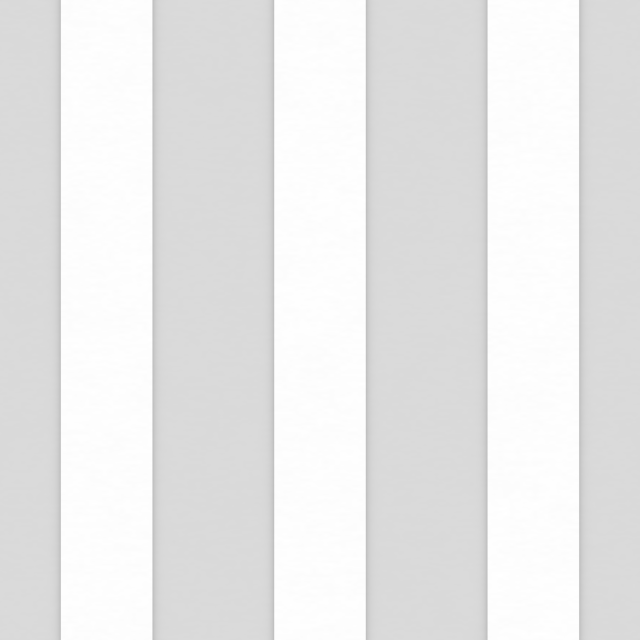
A Shadertoy shader for this pattern:

```glsl
// Vertical white paper stripes with soft edge shadows on a light grey ground
#define STRIPES 3.0
#define HALF_WIDTH 0.0716
#define EDGE_SOFTNESS 0.0012
#define SHADOW_REACH 0.0052
#define SHADOW_DEPTH 0.12
#define GROUND vec3(0.853)
#define PAPER vec3(0.993)
#define GRAIN_CELLS vec2(110.0, 220.0)
#define GROUND_GRAIN 0.010
#define PAPER_GRAIN 0.016

float hash(vec2 p) {
    vec3 q = fract(p.xyx * vec3(0.1031, 0.1030, 0.0973));
    q += dot(q, q.yzx + 33.33);
    return fract((q.x + q.y) * q.z);
}

// Value noise that wraps after the given whole number of cells
float tileNoise(vec2 uv, vec2 cells) {
    vec2 p = uv * cells;
    vec2 i = floor(p);
    vec2 f = fract(p);
    f = f * f * (3.0 - 2.0 * f);
    vec2 a = mod(i, cells);
    vec2 b = mod(i + 1.0, cells);
    return mix(mix(hash(a), hash(vec2(b.x, a.y)), f.x),
               mix(hash(vec2(a.x, b.y)), hash(b), f.x), f.y);
}

// Fine horizontal fibres over fainter, broader mottling, centred on zero
float paperGrain(vec2 uv) {
    float fine = tileNoise(uv, GRAIN_CELLS);
    float fibre = tileNoise(uv, floor(GRAIN_CELLS * vec2(0.3, 0.9)));
    float broad = tileNoise(uv, vec2(16.0, 24.0));
    return 0.5 * fine + 0.3 * fibre + 0.2 * broad - 0.5;
}

void mainImage(out vec4 fragColor, in vec2 fragCoord) {
    vec2 uv = fragCoord / iResolution.xy;

    // Signed distance to the nearest stripe edge, negative inside
    float edge = abs(fract(uv.x * STRIPES) - 0.5) / STRIPES - HALF_WIDTH;
    float blur = max(EDGE_SOFTNESS, 0.75 / iResolution.x);
    float stripe = 1.0 - smoothstep(-blur, blur, edge);

    // Shadow cast by the stripe on the ground
    float shadow = SHADOW_DEPTH * exp(-max(edge, 0.0) / SHADOW_REACH);
    float grain = paperGrain(uv);

    vec3 ground = GROUND - shadow + GROUND_GRAIN * grain;
    vec3 paper = PAPER + PAPER_GRAIN * grain;
    fragColor = vec4(clamp(mix(ground, paper, stripe), 0.0, 1.0), 1.0);
}
```
